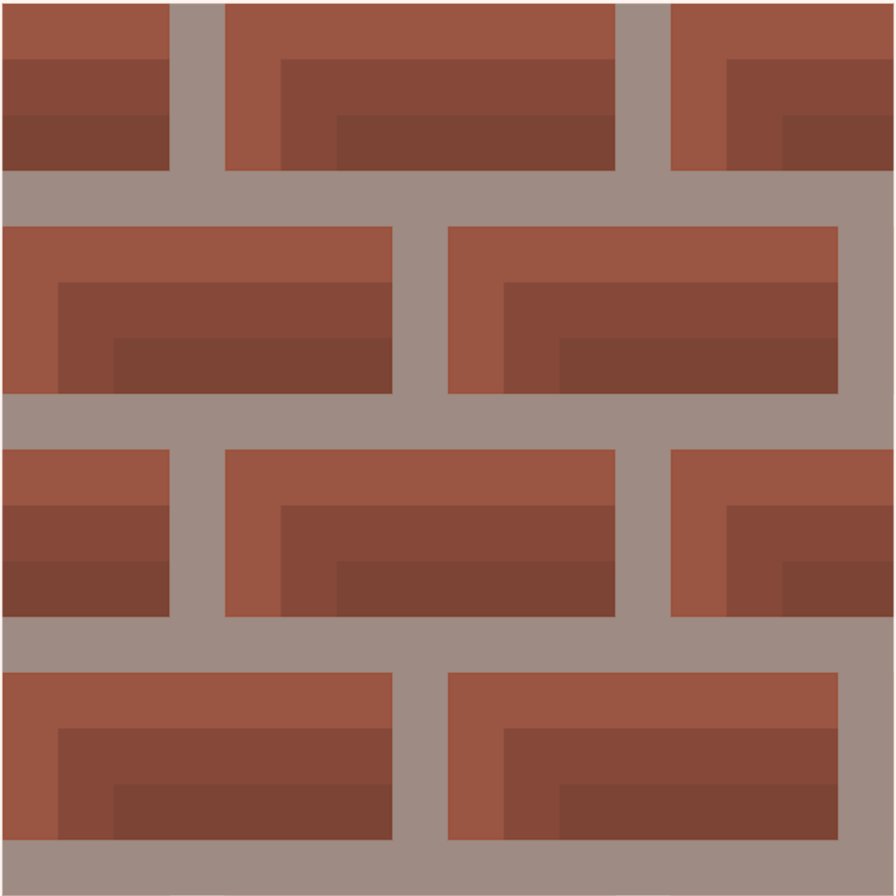
Reproduce this texture procedurally as a three.js fragment shader.

```glsl
varying vec2 vUv;

const vec3 MARGIN = vec3(1.0, 0.965, 0.945);
const vec3 MORTAR = vec3(0.62, 0.545, 0.518);
const vec3 LIGHT_CLAY = vec3(0.608, 0.337, 0.263);
const vec3 MID_CLAY = vec3(0.525, 0.287, 0.224);
const vec3 DARK_CLAY = vec3(0.488, 0.266, 0.208);
const vec3 RIM_TINT = vec3(1.0, 0.9, 0.8);

const vec2 WALL_MIN = vec2(0.0026, 0.0003);
const vec2 WALL_MAX = vec2(0.9974, 0.9961);
const float CELLS = 16.0;              // grid cells along each wall side
const vec2 PITCH = vec2(8.0, 4.0);     // brick spacing in cells
const vec2 BRICK = vec2(7.0, 3.0);     // brick size in cells
const float RIM_WIDTH = 0.035;

// Signed distance to a box spanning lo to hi
float boxDistance(vec2 p, vec2 lo, vec2 hi) {
  vec2 d = max(lo - p, p - hi);
  return max(d.x, d.y);
}

float fill(float dist, float softness) {
  return 1.0 - smoothstep(-softness, softness, dist);
}

// Position from the top left corner of the nearest brick, y downward
vec2 brickSpace(vec2 cell, vec2 pitch) {
  float row = floor((cell.y + 0.5) / pitch.y);
  float shift = 0.5 * pitch.x * (1.0 - mod(row, 2.0));
  return vec2(mod(cell.x - shift + 0.5, pitch.x) - 0.5, cell.y - row * pitch.y);
}

// Nested shades step down toward the lower right corner
vec3 brickColor(vec2 p, vec2 size, float softness) {
  vec3 color = LIGHT_CLAY;
  color = mix(color, MID_CLAY, fill(boxDistance(p, vec2(1.0), size + 1.0), softness));
  color = mix(color, DARK_CLAY, fill(boxDistance(p, vec2(2.0), size + 1.0), softness));
  float rim = 1.0 - fill(boxDistance(p, vec2(0.0), size) + RIM_WIDTH, softness);
  return color * mix(vec3(1.0), RIM_TINT, rim);
}

void main() {
  float softness = 0.022;
  vec2 wall = (vUv - WALL_MIN) / (WALL_MAX - WALL_MIN);
  vec2 cell = vec2(wall.x, 1.0 - wall.y) * CELLS;
  vec2 p = brickSpace(cell, PITCH);

  // Bricks over mortar
  float brick = fill(boxDistance(p, vec2(0.0), BRICK), softness);
  vec3 color = mix(MORTAR, brickColor(p, BRICK, softness), brick);

  // Pale border around the wall
  float inside = fill(boxDistance(vUv, WALL_MIN, WALL_MAX), softness / CELLS);
  gl_FragColor = vec4(mix(MARGIN, color, inside), 1.0);
}
```
